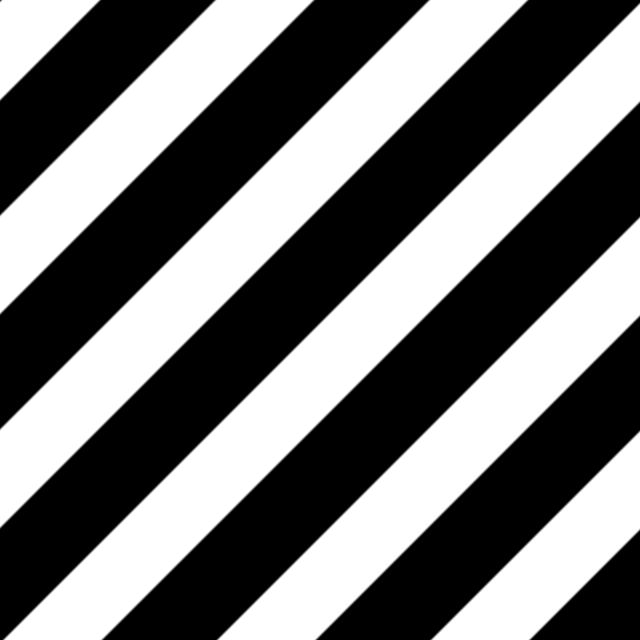
Write a Shadertoy shader that draws this pattern.

```glsl
// Bold diagonal stripes, white on black, rising from lower left to upper right.
// A coordinate across the stripes is folded into one period; the distance to the
// stripe's centre line then gives a softly smoothed edge.

const vec3  GROUND_COLOR = vec3(0.0);
const vec3  STRIPE_COLOR = vec3(1.0);
const float PERIOD       = 0.3342;  // spacing along a canvas side
const float STRIPE_WIDTH = 0.1540;  // white width along a canvas side
const float FIRST_CENTER = 0.0796;  // first stripe centre, from the top left corner
const float EDGE_SOFT    = 0.0026;  // half width of the edge blend, across the stripe

// Signed distance to the nearest stripe, negative inside.
float stripeDistance(vec2 p) {
    float across = p.x + 1.0 - p.y;
    float offset = (fract((across - FIRST_CENTER) / PERIOD + 0.5) - 0.5) * PERIOD;
    return (abs(offset) - 0.5 * STRIPE_WIDTH) * inversesqrt(2.0);
}

void mainImage(out vec4 fragColor, in vec2 fragCoord) {
    vec2 uv = fragCoord / iResolution.xy;

    // Never blend over less than about one pixel.
    float soft = max(EDGE_SOFT, 0.7 / min(iResolution.x, iResolution.y));
    float stripe = 1.0 - smoothstep(-soft, soft, stripeDistance(uv));

    fragColor = vec4(mix(GROUND_COLOR, STRIPE_COLOR, stripe), 1.0);
}
```
